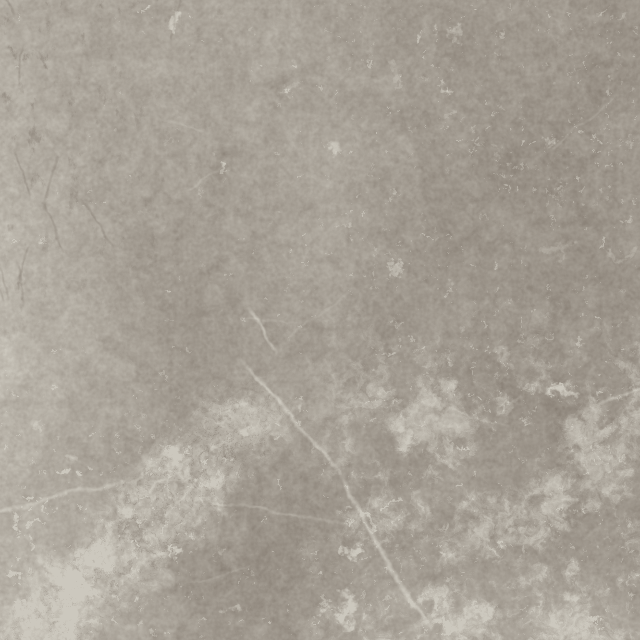
Write a WebGL 1 fragment shader that draws this texture.

```glsl
precision highp float;
// Weathered grey marble: soft clouds and grain from gradient noise, a crumbled
// pale seam running up a diagonal, scattered chalky flecks, and thin veins
// and scratches drawn as distances to warped line segments.
uniform vec2 u_resolution;

vec2 hash2(vec2 p) {
  vec3 q = fract(p.xyx * vec3(0.1031, 0.1030, 0.0973));
  q += dot(q, q.yzx + 33.33);
  return fract((q.xx + q.yz) * q.zy);
}

float gradientNoise(vec2 p) {
  vec2 i = floor(p), f = fract(p);
  vec2 u = f * f * f * (f * (f * 6.0 - 15.0) + 10.0);
  float a = dot(hash2(i) - 0.5, f);
  float b = dot(hash2(i + vec2(1, 0)) - 0.5, f - vec2(1, 0));
  float c = dot(hash2(i + vec2(0, 1)) - 0.5, f - vec2(0, 1));
  float d = dot(hash2(i + vec2(1, 1)) - 0.5, f - vec2(1, 1));
  return 2.0 * mix(mix(a, b, u.x), mix(c, d, u.x), u.y);
}

float fbm(vec2 p) {
  float sum = 0.0, amp = 0.9;
  for (int i = 0; i < 5; i++) {
    sum += amp * gradientNoise(p);
    p = mat2(1.6, 1.2, -1.2, 1.6) * p + 17.3;
    amp *= 0.6;
  }
  return sum;
}

// Soft line from a to b, fading towards both ends
float vein(vec2 p, vec2 a, vec2 b, float width) {
  vec2 ab = b - a;
  float along = clamp(dot(p - a, ab) / dot(ab, ab), 0.0, 1.0);
  float fade = smoothstep(0.0, 0.12, along) * smoothstep(1.0, 0.88, along);
  return mix(0.35, 1.0, fade) * smoothstep(width, 0.0, length(p - a - ab * along));
}

// One ragged blob in some of the cells; the size is mostly small
float flecks(vec2 p, float scale, float density) {
  vec2 q = p * scale + 0.75 * vec2(fbm(p * scale * 1.5), fbm(p * scale * 1.5 + 41.0));
  vec2 cell = floor(q), rnd = hash2(cell + scale), kind = hash2(cell + scale + 71.0);
  vec2 d = fract(q) - 0.35 - 0.3 * rnd;
  float radius = 0.09 + 0.22 * kind.y * kind.y;
  float blob = smoothstep(radius, radius * 0.3, length(d * vec2(1.0, 0.9 + 0.8 * rnd.x)));
  return blob * smoothstep(0.0, 0.06, density - kind.x) * (0.4 + 0.6 * rnd.y);
}

void main() {
  vec2 p = gl_FragCoord.xy / u_resolution;
  vec2 warp = vec2(fbm(p * 6.0), fbm(p * 6.0 + 29.0));
  vec2 fineWarp = vec2(fbm(p * 22.0 + 5.0), fbm(p * 22.0 + 63.0));
  vec2 w = p + 0.04 * warp + 0.016 * fineWarp;
  float ragged = fbm(p * 13.0 + 1.5 * warp);
  float crumbs = fbm(p * 34.0 + fineWarp);

  // Broad clouds, with a pale wash on the left and a darker right side
  float tone = 0.20 + 0.22 * fbm(p * 3.0 + 8.0) + 0.22 * ragged;
  tone += 0.48 * smoothstep(0.32, 0.0, w.x) * smoothstep(1.2, 0.45, p.y);
  tone += 0.22 * smoothstep(0.45, 1.0, p.y) * smoothstep(0.85, 0.2, p.x);
  tone -= 0.10 * smoothstep(0.5, 0.9, p.x);
  tone -= 0.12 * smoothstep(0.22, 0.05, length((w - vec2(0.42, 0.16)) * vec2(1.1, 0.9)));

  // Crumbled diagonal seam, with folds along its length
  vec2 dir = normalize(vec2(0.36, 0.38));
  vec2 q = w - vec2(0.06, 0.0);
  float along = dot(q, dir), across = dot(q, vec2(-dir.y, dir.x));
  float seam = smoothstep(0.09, 0.025, abs(across) - 0.03 * ragged);
  seam *= smoothstep(0.58, 0.46, along);
  float fold = abs(gradientNoise(vec2(along * 13.0, across * 32.0) + 1.4 * fineWarp));
  tone += seam * (0.46 + 0.30 * ragged + 0.45 * crumbs);
  tone += seam * (0.25 * smoothstep(0.15, 0.4, fold) - 0.28 * smoothstep(0.05, 0.0, fold));

  // Broken pale clouds in the lower right
  float lower = smoothstep(0.56, 0.38, w.y) * smoothstep(0.42, 0.62, w.x);
  float patches = smoothstep(-0.12, 0.4, fbm(p * 7.0 + 51.0) + 0.45 * crumbs);
  tone += lower * patches * (0.50 + 0.45 * crumbs);
  tone += 0.28 * lower * smoothstep(0.18, 0.0, w.y);

  // Clustered chalky flecks, denser to the right and below
  float rich = 0.25 + 0.75 * max(smoothstep(0.35, 0.7, p.x), smoothstep(0.5, 0.2, p.y));
  rich *= 0.5 + 1.1 * smoothstep(-0.2, 0.3, warp.x);
  tone += 0.85 * flecks(p, 12.0, 0.28 * rich);
  tone += 0.75 * flecks(p, 25.0, 0.36 * rich);
  tone += 0.60 * flecks(p, 52.0, 0.42 * rich);

  // Main pale vein and its side branches
  vec2 v = p + 0.012 * warp + 0.005 * fineWarp;
  tone += 0.55 * vein(v, vec2(0.38, 0.44), vec2(0.53, 0.26), 0.0055);
  tone += 0.65 * vein(v, vec2(0.53, 0.26), vec2(0.67, 0.02), 0.0060);
  tone += 0.60 * vein(v, vec2(0.39, 0.52), vec2(0.43, 0.455), 0.0045);
  tone += 0.42 * vein(v, vec2(-0.02, 0.20), vec2(0.21, 0.25), 0.006);
  tone += 0.32 * vein(v, vec2(0.33, 0.21), vec2(0.56, 0.18), 0.004);
  tone += 0.50 * vein(v, vec2(0.93, 0.365), vec2(1.02, 0.40), 0.005);

  // Random hairlines: faint pale ones, and dark scratches at the upper left
  for (int i = 0; i < 12; i++) {
    float k = float(i);
    vec2 start = hash2(vec2(k, 3.7)), rnd = hash2(vec2(k, 9.1));
    float angle = rnd.x * 1.3 - 0.3;
    vec2 reach = (0.05 + 0.12 * rnd.y) * vec2(cos(angle), sin(angle));
    tone += 0.20 * vein(v, start, start + reach, 0.0035);
    vec2 corner = vec2(0.36, 0.7) * start * start + vec2(0.0, 0.52);
    vec2 scratch = vec2(rnd.x - 0.55, 1.0) * (0.04 + 0.07 * rnd.y);
    tone -= 0.32 * vein(v, corner, corner + scratch, 0.0035);
  }

  // Fine mottling, grain and small dark pits
  tone += 0.27 * crumbs + 0.25 * gradientNoise(p * 85.0) + 0.24 * gradientNoise(p * 170.0);
  float worn = smoothstep(0.4, 0.0, p.x) * smoothstep(0.3, 0.9, p.y);
  tone -= (0.12 + 0.40 * worn) * smoothstep(0.2, 0.65, fbm(p * vec2(48.0, 30.0) + 90.0));

  vec3 taupe = vec3(0.60, 0.57, 0.53), chalk = vec3(0.775, 0.757, 0.717);
  gl_FragColor = vec4(mix(taupe, chalk, clamp(tone, -0.4, 1.15)), 1.0);
}
```
